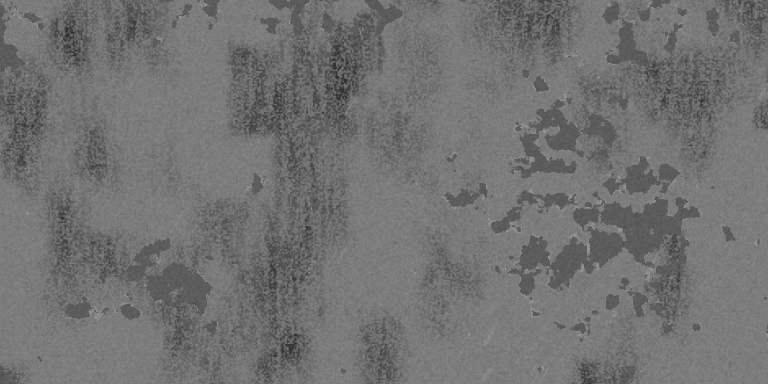
This texture is drawn by a WebGL 1 fragment shader. Its source:

```glsl
precision highp float;
uniform vec2 u_resolution;

float hash(vec2 p) {
  p = fract(p * vec2(0.1031, 0.1173));
  p += dot(p, p.yx + 33.33);
  return fract((p.x + p.y) * p.x * 91.7);
}

float noise(vec2 p) {
  vec2 i = floor(p), f = fract(p);
  f *= f * (3.0 - 2.0 * f);
  return mix(mix(hash(i), hash(i + vec2(1, 0)), f.x),
             mix(hash(i + vec2(0, 1)), hash(i + vec2(1, 1)), f.x), f.y);
}

float fbm(vec2 p) {
  float sum = 0.0, amp = 0.5;
  for (int i = 0; i < 5; i++) {
    sum += amp * noise(p);
    p = p * 2.03 + 17.3;
    amp *= 0.5;
  }
  return sum;
}

// Worn rectangular stains, one candidate per cell
float stains(vec2 p) {
  vec2 cell = floor(p / 0.28);
  float dark = 0.0;
  for (int y = -1; y <= 1; y++) {
    for (int x = -1; x <= 1; x++) {
      vec2 id = cell + vec2(x, y) + 40.0;
      vec2 jitter = vec2(hash(id + 3.1), hash(id + 7.7));
      vec2 center = (id - 40.0 + jitter) * 0.28;
      vec2 halfSize = vec2(0.03, 0.05) + vec2(0.05, 0.09) * hash(id + 21.4);
      vec2 d = abs(p - center) - halfSize;
      float edge = max(d.x, d.y);
      float softness = mix(0.012, 0.07, hash(id + 13.9));
      float strength = step(0.5, hash(id + 31.6)) * (0.4 + 0.6 * hash(id + 47.2));
      dark = max(dark, strength * (1.0 - smoothstep(-softness, softness * 0.6, edge)));
    }
  }
  return dark;
}

void main() {
  vec2 p = gl_FragCoord.xy / u_resolution.y;
  vec2 ragged = p + 0.035 * (vec2(fbm(p * 14.0), fbm(p * 14.0 + 50.0)) - 0.5);

  // Plaster with fine grain
  float grain = noise(p * 235.0 + 9.0);
  float tone = 0.515 - 0.055 * grain;

  // Broad grime and stains, broken up by vertical streaks
  float streak = fbm(p * vec2(95.0, 15.0) + 5.0);
  float wear = smoothstep(0.25, 0.75, 0.6 * streak + 0.4 * grain);
  float grime = smoothstep(0.43, 0.78, fbm(p * vec2(5.0, 3.0) + 2.0));
  float stain = stains(ragged) * smoothstep(0.25, 0.6, fbm(p * 9.0 + 70.0));
  tone -= (0.17 * grime + 0.17 * stain) * (0.25 + 1.1 * wear);

  // Small dark pits
  float pits = noise(p * vec2(120.0, 95.0) + 30.0);
  tone -= 0.07 * smoothstep(0.8, 0.92, pits) * (0.4 + grime);

  // Chipped flakes in ragged clusters
  float flake = fbm(p * 4.2 + 11.0) + 0.7 * fbm(p * 27.0 + 23.0);
  float chipped = smoothstep(1.0, 1.025, flake);
  tone = mix(tone, min(tone, 0.385 - 0.05 * grain), chipped);

  // Pale chip rims and slanted scratches
  float rim = smoothstep(0.965, 0.99, flake) * (1.0 - chipped);
  tone += 0.08 * rim * smoothstep(0.6, 0.8, noise(p * 70.0));
  vec2 slant = vec2(0.85 * p.x - 0.53 * p.y, 0.53 * p.x + 0.85 * p.y);
  float scratch = smoothstep(0.84, 0.95, noise(slant * vec2(130.0, 13.0)));
  tone += 0.045 * scratch * smoothstep(0.5, 0.65, fbm(p * 4.0 + 90.0));

  gl_FragColor = vec4(vec3(clamp(tone, 0.2, 0.6)), 1.0);
}
```
